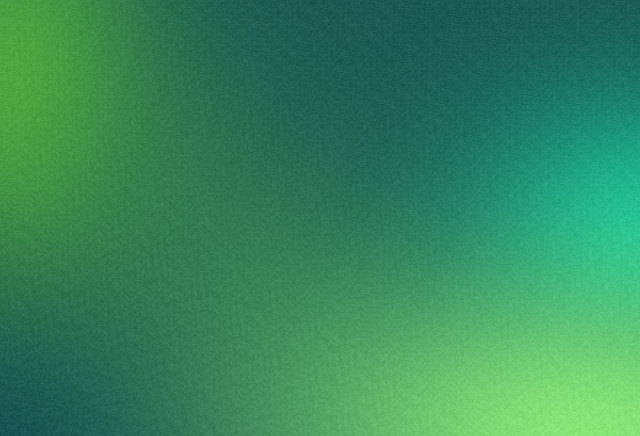
This background is drawn by a WebGL 1 fragment shader. Its source:

```glsl
precision highp float;
// A soft green gradient: a dark teal ground with a diagonal moss band,
// a leaf glow at upper left, emerald at right and lime at lower right.
// Each glow is a Gaussian ellipse mixed over the last, then finely grained.

#define TEAL vec3(0.107, 0.343, 0.322)
#define DEEP vec3(0.065, 0.290, 0.320)
#define MOSS vec3(0.180, 0.460, 0.325)
#define LEAF vec3(0.300, 0.650, 0.250)
#define EMERALD vec3(0.095, 0.750, 0.595)
#define LIME vec3(0.530, 0.900, 0.470)
#define GRAIN_CELLS 300.0
#define GRAIN_AMOUNT 0.075

uniform vec2 u_resolution;

float hash(vec2 p) {
  return fract(sin(dot(p, vec2(127.1, 311.7))) * 43758.55);
}

float valueNoise(vec2 p) {
  vec2 cell = floor(p);
  vec2 f = fract(p);
  f = f * f * (3.0 - 2.0 * f);
  float low = mix(hash(cell), hash(cell + vec2(1.0, 0.0)), f.x);
  float high = mix(hash(cell + vec2(0.0, 1.0)), hash(cell + 1.0), f.x);
  return mix(low, high, f.y);
}

// Gaussian falloff over an ellipse with the given radii
float glow(vec2 offset, vec2 radii) {
  vec2 q = offset / radii;
  return exp(-dot(q, q));
}

void main() {
  // Canvas height is one unit
  vec2 p = gl_FragCoord.xy / u_resolution.y;
  float right = u_resolution.x / u_resolution.y;
  vec2 fromRight = vec2(p.x - right, p.y);

  // Dark ground and the moss band running down to the right
  vec3 color = mix(TEAL, DEEP, glow(p, vec2(0.35, 0.30)));
  vec2 d = p - vec2(0.50, 0.45);
  vec2 diagonal = vec2(d.x + d.y, d.x - d.y) * 0.7071;
  color = mix(color, MOSS, glow(diagonal, vec2(0.35, 0.80)));

  // Bright glows
  color = mix(color, LEAF, glow(p - vec2(0.02, 0.83), vec2(0.29, 0.46)));
  color = mix(color, EMERALD, glow(fromRight - vec2(0.03, 0.47), vec2(0.41, 0.32)));
  color = mix(color, LIME, glow(fromRight + vec2(0.11, 0.0), vec2(0.72, 0.36)));

  // Fine grain
  color += (valueNoise(p * GRAIN_CELLS) - 0.5) * GRAIN_AMOUNT;
  gl_FragColor = vec4(clamp(color, 0.0, 1.0), 1.0);
}
```
